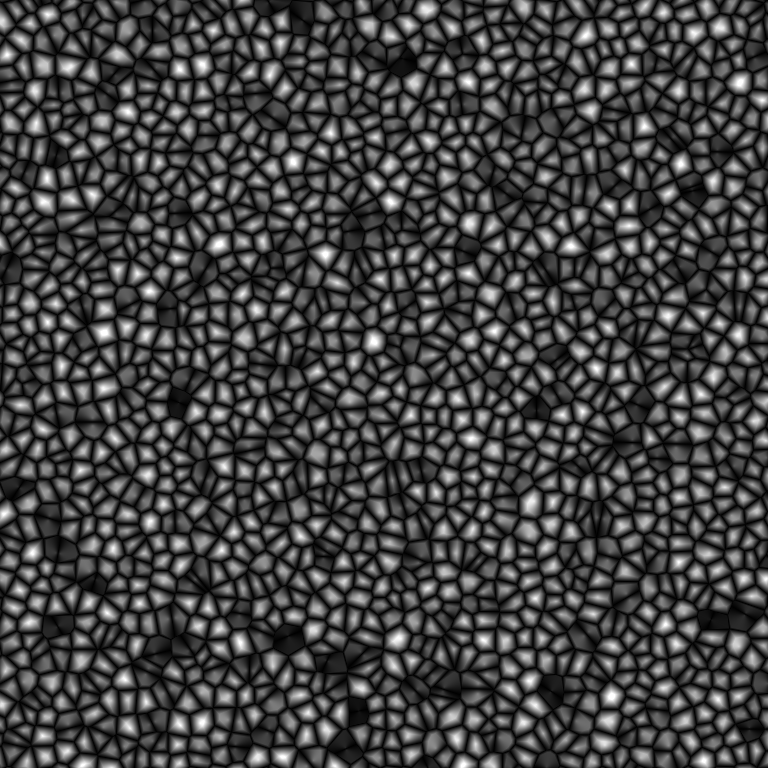
Give the GLSL for this pattern, as a Shadertoy shader.

```glsl
#define CELLS 40.0       // grid cells across the canvas
#define JITTER 1.0       // 0 = regular grid, 1 = fully scattered seeds
#define GAIN 0.98        // brightness of the grain centres
#define SEED 17.0        // picks another arrangement
#define SEARCH 2         // neighbour cells examined on each side

// Two random values in 0..1 for a grid cell
vec2 hash22(vec2 cell) {
    vec3 p = fract(cell.xyx * vec3(0.1031, 0.1030, 0.0973));
    p += dot(p, p.yzx + 33.33);
    return fract((p.xx + p.yz) * p.zy);
}

// Distances to the nearest and the second nearest seed
vec2 nearestTwo(vec2 position) {
    vec2 cell = floor(position);
    vec2 local = position - cell;
    vec2 nearest = vec2(1e3);
    for (int y = -SEARCH; y <= SEARCH; y++) {
        for (int x = -SEARCH; x <= SEARCH; x++) {
            vec2 offset = vec2(x, y);
            vec2 random = hash22(cell + offset + SEED);
            vec2 seed = offset + mix(vec2(0.5), random, JITTER);
            float d = distance(seed, local);
            nearest.y = min(nearest.y, max(nearest.x, d));
            nearest.x = min(nearest.x, d);
        }
    }
    return nearest;
}

void mainImage(out vec4 fragColor, in vec2 fragCoord) {
    vec2 uv = fragCoord / min(iResolution.x, iResolution.y);

    // The gap between both distances fades to zero along grain borders
    vec2 nearest = nearestTwo(uv * CELLS);
    float gray = clamp(GAIN * (nearest.y - nearest.x), 0.0, 1.0);

    fragColor = vec4(vec3(gray), 1.0);
}
```
